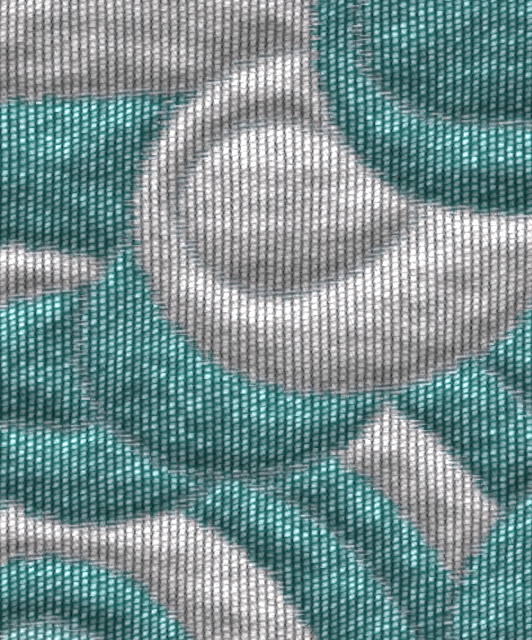
This texture is drawn by a WebGL 2 fragment shader. Its source:

```glsl
#version 300 es
precision highp float;
// Quilted two-tone fabric: overlapping curved patches of grey and teal knit.
// Patches are painted back to front as distance fields; the distance to the
// nearest seam gives the padded relief, and a bead lattice gives the knit.
uniform vec2 u_resolution;
out vec4 fragColor;

float hash(vec2 p) {
  return fract(sin(dot(p, vec2(127.1, 311.7))) * 4375.54);
}

// Superellipse with separate left and right radii
float oval(vec2 p, vec2 center, float left, float right, float high, float power) {
  vec2 q = p - center;
  q = abs(q) / vec2(q.x < 0.0 ? left : right, high) + 1e-4;
  return (pow(pow(q.x, power) + pow(q.y, power), 1.0 / power) - 1.0) * high;
}

float disc(vec2 p, vec2 center, float radius) {
  return length(p - center) - radius;
}

// Patch state: x = distance to nearest seam, y = teal amount
void lay(inout vec2 patchState, float d, float teal) {
  float seam = d < 0.0 ? -d : min(patchState.x, d);
  patchState = vec2(seam, mix(teal, patchState.y, smoothstep(-0.03, 0.03, d)));
}

vec2 quilt(vec2 p) {
  vec2 s = vec2(3.0, 1.0);
  // Concentric bands at the lower right
  vec2 hub = vec2(1.6, 9.3);
  lay(s, disc(p, hub, 6.5), 1.0);
  lay(s, disc(p, hub, 5.44), 0.0);
  lay(s, disc(p, hub, 4.54), 1.0);
  lay(s, disc(p, hub, 3.8), 1.0);
  lay(s, disc(p, vec2(7.9, 7.9), 2.53), 1.0);
  // Arches at the lower left
  lay(s, disc(p, vec2(1.0, 9.0), 3.08), 0.0);
  lay(s, disc(p, vec2(0.6, 8.6), 1.93), 1.0);
  lay(s, disc(p, vec2(0.5, 8.6), 1.15), 0.8);
  lay(s, oval(p, vec2(1.1, 5.2), 1.5, 1.75, 1.1, 2.0), 1.0);
  // Stacked strips on the left
  float side = p.x - 2.0;
  lay(s, max(p.y - 5.06 - 0.08 * sin(p.x * 2.6), side), 1.0);
  lay(s, max(p.y - 3.63 + 0.2 * p.x, side), 0.0);
  lay(s, max(p.y - 2.92 - 0.15 * p.x, side), 1.0);
  lay(s, max(p.y - 1.2 + 0.04 * p.x, p.x - 4.0), 0.0);
  // Crescent, large ring and pointed leaf
  lay(s, oval(p, vec2(2.8, 4.1), 1.87, 2.07, 1.63, 2.0), 1.0);
  lay(s, oval(p, vec2(4.0, 2.64), 2.4, 2.7, 2.08, 2.0), 0.0);
  lay(s, oval(p, vec2(3.4, 2.5), 1.25, 1.65, 1.05, p.x < 3.4 ? 2.0 : 1.4), 0.0);
  // Rounded corner at the upper right
  lay(s, oval(p, vec2(6.2, 0.0), 2.45, 2.45, 2.55, 2.5), 1.0);
  lay(s, oval(p, vec2(6.2, 0.0), 1.9, 1.9, 1.47, 3.0), 1.0);
  return s;
}

float relief(vec2 p) {
  return 1.0 - exp(-2.3 * quilt(p).x);
}

void main() {
  // Canvas spans 6.4 by 7.68 units, y pointing down
  vec2 p = gl_FragCoord.xy / u_resolution;
  p = vec2(p.x, 1.0 - p.y) * vec2(6.4, 7.68);

  // Knit lattice: slightly uneven beads in staggered upright columns
  vec2 knit = p + vec2(0.012, 0.035) * sin(p.yx * vec2(2.3, 3.1) + p * 1.7);
  vec2 cell = knit / vec2(0.107, 0.078);
  float column = floor(cell.x);
  cell.y += 0.5 * mod(column, 2.0) + 0.3 * hash(vec2(column, 3.0));
  vec2 id = floor(cell);
  vec2 f = fract(cell) - 0.5;
  float grain = hash(id);
  float other = hash(id + 41.0);
  vec2 q = f + 0.24 * (vec2(grain, other) - 0.5);
  float bead = 1.0 - smoothstep(0.08, 0.62, length(vec2(q.x * 0.9, q.y + 0.35 * q.x)));
  // Dark holes sit between columns, one per row, of uneven depth
  float groove = smoothstep(0.18, 0.5, abs(f.x + 0.03));
  float hole = groove * (0.4 + smoothstep(0.5, 0.05, abs(f.y + 0.1)) * (0.2 + 0.6 * other));

  // Fine fibres
  float fibre = sin(p.x * 97.0 + 3.0 * sin(p.y * 31.0)) * sin(p.y * 133.0 + 4.0 * sin(p.x * 23.0))
              + 0.7 * sin(p.x * 61.0 - p.y * 89.0 + 3.0 * sin(p.x * 17.0 + p.y * 11.0));

  // Seams are frayed stitch by stitch
  vec2 stitch = vec2(hash(floor(p.yy / 0.06)), hash(floor(p.xx / 0.1) + 7.0)) - 0.5;
  vec2 s = quilt(p + vec2(0.12, 0.08) * stitch);

  vec3 grey = mix(vec3(0.62, 0.605, 0.61), vec3(0.86, 0.845, 0.85), bead);
  grey = mix(grey, vec3(0.23, 0.26, 0.275), hole * 0.8);
  vec3 teal = mix(vec3(0.15, 0.40, 0.39), vec3(0.66, 0.77, 0.80), bead * (0.6 + 0.4 * grain));
  teal = mix(teal, vec3(0.05, 0.18, 0.19), hole * 0.8);
  vec3 color = mix(grey, teal, s.y);

  // Loose pale threads cross each seam in short broken lengths
  float seam = 1.0 - smoothstep(0.02, 0.1, s.x);
  float run = hash(floor(vec2(p.x / 0.11 + 3.0 * stitch.x, p.y / 0.06)));
  float thread = 0.5 + 0.5 * sin(p.y * 104.7 + p.x * 9.0);
  vec3 strand = mix(vec3(0.3, 0.38, 0.4), vec3(0.83, 0.83, 0.86), thread * (0.5 + 0.5 * run));
  color = mix(color, strand, seam * (0.15 + 0.6 * run));

  // Padded light from above, with soft sideways wrinkles
  vec2 up = vec2(0.02, 0.14);
  float slope = relief(p + up) - relief(p - up);
  float wrinkle = sin(p.y * 7.0 + 1.9 * sin(p.x * 1.3) + p.x)
                + 0.8 * sin(p.y * 15.0 - p.x * 1.8 + 2.4 * sin(p.x * 0.9 + p.y))
                + 0.6 * sin(p.x * 5.0 + p.y * 3.0 + 2.0 * sin(p.y * 1.7));
  float light = 1.05 + 0.62 * slope + 0.062 * wrinkle * smoothstep(0.03, 0.35, s.x);
  light *= 1.0 - 0.12 * exp(-9.0 * quilt(p).x);
  light *= 0.93 + 0.14 * grain + 0.075 * fibre;
  fragColor = vec4(clamp(color * light, 0.0, 1.0), 1.0);
}
```
